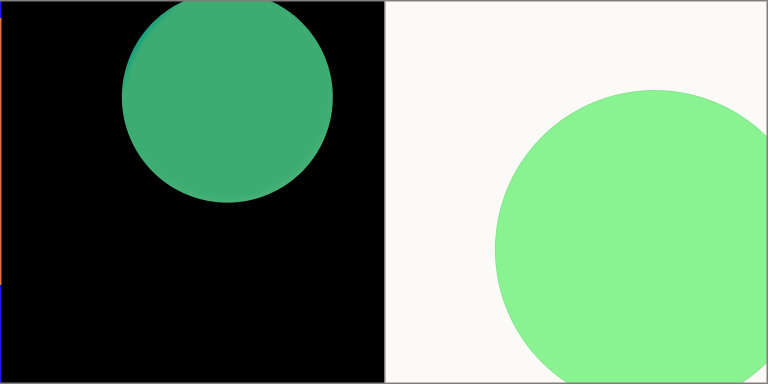
This background is drawn by a WebGL 1 fragment shader. Its source:

```glsl
precision highp float;
// Two square panels, black and off-white, each holding a large green disc
// that runs off the canvas. Discs are circle distances with softly tinted rims;
// thin grey rules frame the panels and a coloured strip marks the left side.

uniform vec2 u_resolution;

// Lengths are in canvas heights
#define RULE_WIDTH 0.0039
#define DARK_DISC vec3(0.592, 0.747, 0.2747)
#define LIGHT_DISC vec3(1.7044, 0.350, 0.4154)
#define STRIP_LOW 0.258
#define STRIP_HIGH 0.953
#define RIM_WIDTH 0.022

const vec3 BLACK = vec3(0.0);
const vec3 PAPER = vec3(0.985, 0.982, 0.970);
const vec3 JADE = vec3(0.235, 0.675, 0.447);
const vec3 TEAL = vec3(0.10, 0.63, 0.50);
const vec3 MOSS = vec3(0.31, 0.70, 0.47);
const vec3 MINT = vec3(0.542, 0.953, 0.570);
const vec3 MINT_EDGE = vec3(0.46, 0.80, 0.50);
const vec3 RULE_GREY = vec3(0.51, 0.49, 0.49);
const vec3 STRIP_BLUE = vec3(0.10, 0.10, 0.88);
const vec3 STRIP_ORANGE = vec3(0.86, 0.46, 0.24);

// Antialiased coverage of a signed distance, negative inside
float cover(float dist, float pixel) {
  return clamp(0.5 - dist / pixel, 0.0, 1.0);
}

// Signed distance to a disc given as centre and radius
float discDistance(vec2 p, vec3 disc) {
  return length(p - disc.xy) - disc.z;
}

// Coverage of a rule starting at the given coordinate
float rule(float coord, float start, float pixel) {
  float halfWidth = 0.5 * RULE_WIDTH;
  return cover(abs(coord - start - halfWidth) - halfWidth, pixel);
}

// Jade fill with a teal rim at upper left and a mossy rim below
vec3 darkDiscColor(vec2 p, float dist) {
  vec2 dir = (p - DARK_DISC.xy) / DARK_DISC.z;
  float rim = smoothstep(-RIM_WIDTH, 0.0, dist);
  float upperLeft = smoothstep(0.82, 1.0, dot(dir, vec2(-0.84, 0.54)));
  float below = smoothstep(0.0, 1.0, dot(dir, vec2(0.35, -0.94)));
  vec3 color = mix(JADE, MOSS, 0.6 * rim * below);
  return mix(color, TEAL, rim * upperLeft);
}

void main() {
  float pixel = 1.0 / u_resolution.y;
  vec2 p = gl_FragCoord.xy * pixel;
  float width = u_resolution.x * pixel;
  float middle = 0.5 * width;

  // Panels
  vec3 color = mix(PAPER, BLACK, cover(p.x - middle, pixel));

  // Discs
  float dark = discDistance(p, DARK_DISC);
  float light = discDistance(p, LIGHT_DISC);
  color = mix(color, darkDiscColor(p, dark), cover(dark, pixel));
  float edge = 0.5 * smoothstep(-RULE_WIDTH, 0.0, light);
  color = mix(color, mix(MINT, MINT_EDGE, edge), cover(light, pixel));

  // Coloured strip on the left side
  float band = abs(p.y - 0.5 * (STRIP_LOW + STRIP_HIGH));
  float orange = cover(band - 0.5 * (STRIP_HIGH - STRIP_LOW), pixel);
  vec3 strip = mix(STRIP_BLUE, STRIP_ORANGE, orange);
  color = mix(color, strip, rule(p.x, 0.0, pixel));

  // Grey rules: bottom, top, centre and right
  float horizontal = max(rule(p.y, 0.0, pixel), rule(p.y, 1.0 - RULE_WIDTH, pixel));
  float vertical = max(rule(p.x, middle, pixel), rule(p.x, width - RULE_WIDTH, pixel));
  color = mix(color, RULE_GREY, max(horizontal, vertical));

  gl_FragColor = vec4(color, 1.0);
}
```
